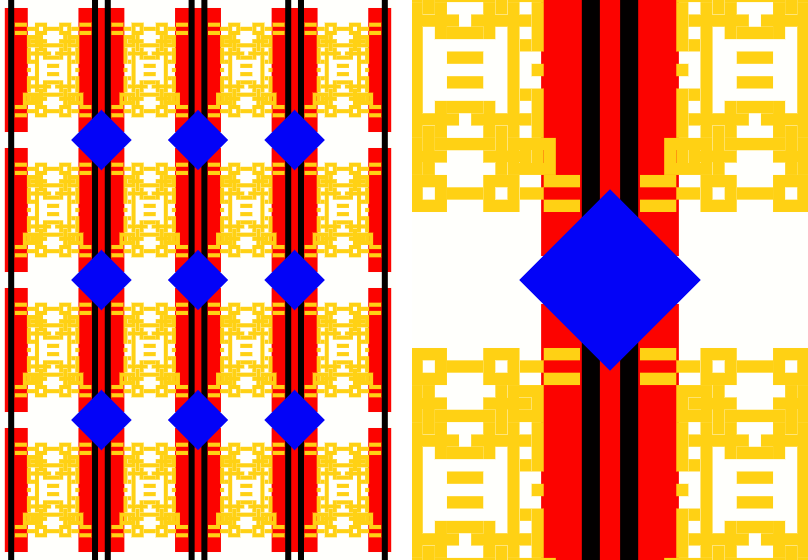
Left: the whole. Right: its middle third, enlarged.
Write a WebGL 1 fragment shader that draws this pattern.

```glsl
precision highp float;
// Red bands with paired black stripes, blue diamonds and yellow lattice ornaments.

uniform vec2 u_resolution;

// One unit is the height of a repeat; four repeats fill the canvas height.
const float ROWS = 4.0;
const float COLUMN = 0.690;
const vec2 THREAD = vec2(0.0288, 0.0294);

const vec3 WHITE = vec3(1.0, 1.0, 0.99);
const vec3 RED = vec3(0.99, 0.01, 0.0);
const vec3 YELLOW = vec3(1.0, 0.82, 0.08);
const vec3 BLACK = vec3(0.01, 0.0, 0.0);
const vec3 BLUE = vec3(0.01, 0.01, 0.97);

float coverage(float d, float pixel) {
  return clamp(0.5 - d / pixel, 0.0, 1.0);
}

float boxDistance(vec2 p, vec2 halfSize) {
  vec2 d = abs(p) - halfSize;
  return max(d.x, d.y);
}

// Solid block covering lattice cells lo to hi, both included.
float block(vec2 q, vec2 lo, vec2 hi) {
  return boxDistance(q - 0.5 * (lo + hi), 0.5 * (hi - lo) + 0.5);
}

// Square ring, three cells wide, around a cell.
float ring(vec2 q, vec2 cell) {
  return max(block(q, cell - 1.0, cell + 1.0), -block(q, cell, cell));
}

// Ornament mirrored both ways, in lattice cells from its centre.
float ornament(vec2 cell) {
  vec2 q = abs(cell);

  // Border: linked rings and double end bars
  float d = ring(q, vec2(3.0, 10.0));
  d = min(d, block(q, vec2(0.0, 10.0), vec2(1.0, 10.0)));
  d = min(d, block(q, vec2(5.0, 10.0), vec2(6.0, 10.0)));
  d = min(d, block(q, vec2(7.0, 11.0), vec2(9.0, 11.0)));
  d = min(d, block(q, vec2(7.0, 9.0), vec2(9.0, 9.0)));

  // Dense shoulders, wider in the lower half
  d = min(d, ring(q, vec2(5.0, 7.0)));
  d = min(d, block(q, vec2(2.0, 7.0), vec2(5.0, 7.0)));
  d = min(d, block(q, vec2(3.0, 5.0), vec2(3.0, 8.0)));
  if (cell.y < 0.0) d = min(d, ring(q, vec2(6.0, 7.0)));

  // Waist: crossbars and upright threads
  d = min(d, block(q, vec2(0.0, 6.0), vec2(2.0, 6.0)));
  d = min(d, block(q, vec2(1.0, 4.0), vec2(5.0, 4.0)));
  d = min(d, block(q, vec2(2.0, 3.0), vec2(2.0, 5.0)));
  d = min(d, block(q, vec2(4.0, 0.0), vec2(4.0, 5.0)));
  d = min(d, block(q, vec2(6.0, 2.0), vec2(6.0, 5.0)));
  d = min(d, block(q, vec2(5.0, 2.0), vec2(5.0, 2.0)));
  d = min(d, block(q, vec2(6.0, 0.0), vec2(6.0, 0.0)));

  // Ladder of dashes down the middle
  for (int i = 0; i < 2; i++) {
    float rung = 1.0 + 2.0 * float(i);
    d = min(d, block(q, vec2(0.0, rung), vec2(1.0, rung)));
  }
  return d;
}

void main() {
  float pixel = ROWS / u_resolution.y;
  vec2 p = gl_FragCoord.xy * pixel;
  p.x -= 0.5 * u_resolution.x * pixel;

  // Offsets from the nearest band, ornament and diamond
  float bandIndex = floor(p.x / COLUMN + 0.5);
  float bandX = p.x - bandIndex * COLUMN;
  float rowY = fract(p.y) - 0.5;
  vec2 ornamentP = vec2((fract(p.x / COLUMN) - 0.5) * COLUMN, rowY);
  float diamondRow = floor(p.y + 0.5);
  vec2 diamondP = vec2(bandX, p.y - diamondRow);
  float outside = abs(p.x) - 2.0 * COLUMN;

  vec3 color = WHITE;

  // Broken red bands
  float band = max(boxDistance(vec2(bandX, rowY), vec2(0.164, 0.443)), outside);
  color = mix(color, RED, coverage(band, pixel));

  // Yellow lattice
  float lattice = max(ornament(ornamentP / THREAD) * THREAD.x, outside);
  color = mix(color, YELLOW, coverage(lattice, pixel));

  // Continuous black stripes
  float stripe = max(abs(abs(bandX) - 0.0456) - 0.0215, outside);
  color = mix(color, BLACK, coverage(stripe, pixel));

  // Diamonds at inner crossings only
  float inner = step(abs(bandIndex), 1.5) * step(abs(diamondRow - 0.5 * ROWS), 1.5);
  float diamond = (abs(diamondP.x) + abs(diamondP.y) - 0.216) * 0.7071;
  color = mix(color, BLUE, inner * coverage(diamond, pixel));

  gl_FragColor = vec4(color, 1.0);
}
```
